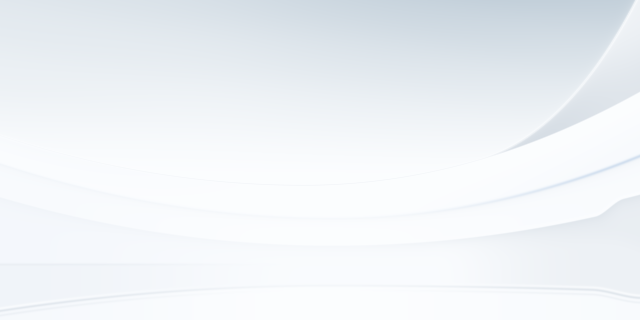
Reproduce this background procedurally as a WebGL 2 fragment shader.

```glsl
#version 300 es
precision highp float;
// Pale curved hall: a blue-grey dome above sweeping white ledges and a bright floor.

#define WHITE vec3(0.986, 0.992, 0.998)
#define DOME_GREY vec3(0.765, 0.815, 0.855)
#define SHADE vec3(0.83, 0.86, 0.89)
#define LEDGE_BLUE vec3(0.80, 0.86, 0.93)
#define MIST vec3(0.950, 0.964, 0.984)
#define DOME_FALLOFF 1.35
#define RIM_GLOW 0.012

uniform vec2 u_resolution;
out vec4 outColor;

// Bowl-shaped curve: lowest point plus a separate steepness on each side.
float bowl(float x, vec2 low, float leftBend, float rightBend) {
    float d = x - low.x;
    return low.y + (d < 0.0 ? leftBend : rightBend) * d * d;
}

// Signed distance in canvas heights from a field that is zero on the edge.
float edgeDistance(float field) {
    vec2 slope = vec2(dFdx(field), dFdy(field)) * u_resolution.y;
    return field / max(length(slope), 0.001);
}

float below(float dist) {
    float pixel = 1.0 / u_resolution.y;
    return smoothstep(pixel, -pixel, dist);
}

// Soft shadow that starts at an edge and fades downward.
float shadowUnder(float dist, float reach) {
    return below(dist) * exp(min(dist, 0.0) / reach);
}

float line(float dist, float width) {
    return exp(-dist * dist / (width * width));
}

vec3 domeColor(vec2 p) {
    float height = clamp((p.y - 0.44) / 0.56, 0.0, 1.0);
    float across = mix(0.36, 1.0, smoothstep(-0.2, 1.65, p.x));
    float streaks = 0.008 * sin(p.y * 37.0 + p.x * 5.0 + sin(p.x * 4.0)) * height;
    float grey = across * pow(height, DOME_FALLOFF) + streaks;
    grey += 0.10 * smoothstep(0.8, 0.0, p.x) * smoothstep(0.45, 0.75, p.y);
    return mix(WHITE, DOME_GREY, clamp(grey, 0.0, 1.0));
}

void main() {
    vec2 p = gl_FragCoord.xy / u_resolution.y;
    float right = smoothstep(1.0, 2.0, p.x);
    float left = smoothstep(1.0, 0.0, p.x);

    // Edges of the hall, from the rim down to the floor
    float upper = bowl(p.x, vec2(0.95, 0.421), 0.172, 0.265);
    float lift = max(p.x - 1.5, 0.0);
    float rim = upper + 1.03 * lift * lift + 0.8 * pow(lift, 4.0);
    float middle = bowl(p.x, vec2(1.04, 0.318), 0.158, 0.211);
    float lower = bowl(p.x, vec2(1.04, 0.232), 0.14, 0.135)
                + 0.035 * smoothstep(1.86, 1.95, p.x);
    float floorTop = bowl(p.x, vec2(1.04, 0.107), -0.073, -0.02)
                   - 0.02 * smoothstep(1.85, 2.0, p.x);

    float rimDist = edgeDistance(p.y - rim);
    float upperDist = edgeDistance(p.y - upper);
    float middleDist = edgeDistance(p.y - middle);
    float lowerDist = edgeDistance(p.y - lower);
    float floorDist = edgeDistance(p.y - floorTop);

    // Dome and the grey return wall behind its rim
    vec3 color = domeColor(p);
    float wallLight = smoothstep(0.0, 0.24, p.y - upper) * 0.35
                    + 0.3 * smoothstep(1.6, 2.0, p.x);
    color = mix(color, mix(SHADE, WHITE, wallLight), below(rimDist));

    // Upper ledge
    vec3 upperColor = mix(WHITE, MIST, 0.45 * right * smoothstep(0.0, -0.18, upperDist));
    color = mix(color, upperColor, below(upperDist));
    color = mix(color, MIST, 0.5 * left * shadowUnder(upperDist, 0.05));
    float rimLight = line(rimDist, 0.004) + 0.4 * exp(-abs(rimDist) / RIM_GLOW);
    color = mix(color, WHITE, min(rimLight, 1.0) * (0.3 + 0.4 * right + 0.3 * left));

    // Middle ledge
    color = mix(color, mix(WHITE, MIST, 0.3 * right + 0.4 * left), below(middleDist));
    color = mix(color, SHADE, (0.10 + 0.15 * right) * shadowUnder(middleDist, 0.014));
    color = mix(color, LEDGE_BLUE, (0.06 + 0.8 * right * right) * line(middleDist, 0.005));

    // Lower wall, greyer and arched on the right
    float sideShade = smoothstep(1.35, 1.85, p.x);
    vec3 wallColor = mix(WHITE, MIST, 0.25 + 0.55 * left);
    wallColor = mix(wallColor, SHADE, 0.42 * sideShade);
    float arch = bowl(p.x, vec2(1.86, 0.278), -0.55, -1.6);
    wallColor = mix(wallColor, WHITE, 0.22 * sideShade * smoothstep(0.02, -0.06, p.y - arch));
    color = mix(color, wallColor, below(lowerDist));
    color = mix(color, SHADE, (0.12 + 0.4 * right) * shadowUnder(lowerDist, 0.018));
    color = mix(color, WHITE, 0.8 * right * line(lowerDist - 0.006, 0.005));

    // Low step on the left
    float stepDist = p.y - 0.174;
    float stepFade = smoothstep(0.95, 0.2, p.x);
    color = mix(color, SHADE, stepFade * (0.12 * below(stepDist) + 0.22 * line(stepDist, 0.004)));

    // Floor with a thin double edge
    vec3 floorColor = mix(WHITE, MIST, 0.6 * left + 0.35 * right);
    color = mix(color, floorColor, below(floorDist));
    float sides = max(left, right);
    color = mix(color, SHADE, (0.15 + 0.4 * sides) * line(floorDist, 0.004));
    color = mix(color, WHITE, 0.7 * sides * line(floorDist - 0.008, 0.004));
    color = mix(color, SHADE, 0.25 * sides * line(floorDist + 0.014, 0.004));

    outColor = vec4(color, 1.0);
}
```
